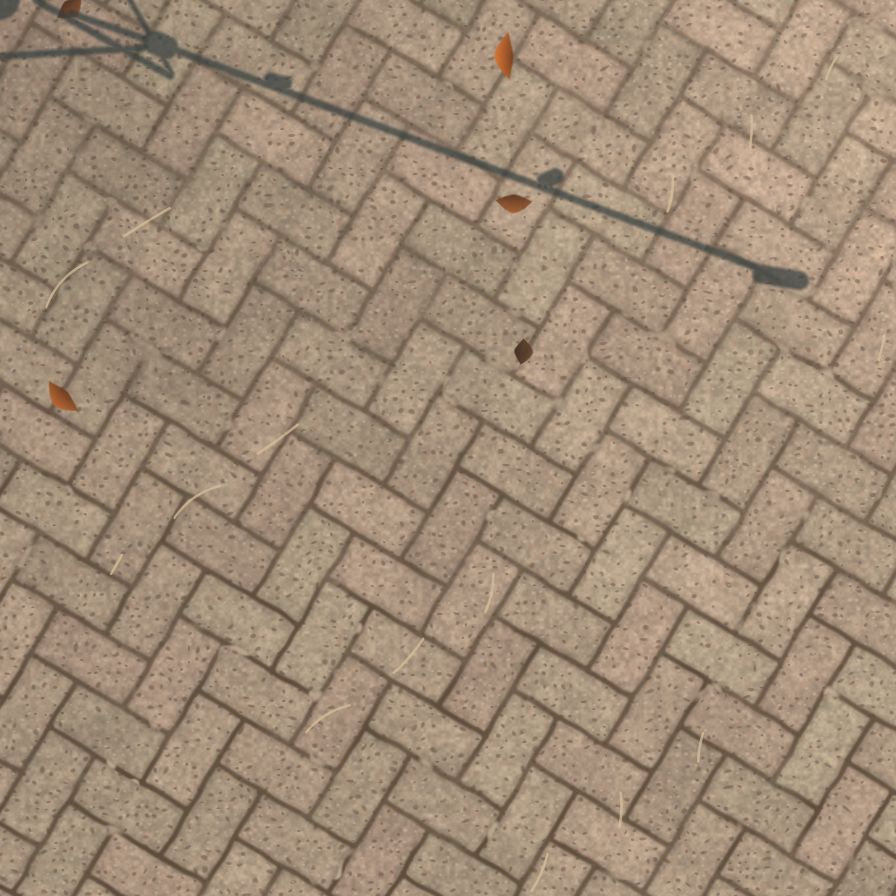
Give the GLSL for this texture, as a WebGL 1 fragment shader.

```glsl
precision highp float;
// Sunlit herringbone paving: 2:1 bricks on a turned grid, found from a cell's diagonal index.
// Each brick gets its own tint, pits and grain; joints fade toward the far (upper) side.
// A thin stand shadow, dry leaves and straw lie on top.
uniform vec2 u_resolution;

float hash(vec2 p) {
  vec3 q = fract(vec3(p.xyx) * 0.1031);
  q += dot(q, q.yzx + 33.33);
  return fract((q.x + q.y) * q.z);
}

float noise(vec2 p) {
  vec2 i = floor(p), f = fract(p);
  f = f * f * (3.0 - 2.0 * f);
  return mix(mix(hash(i), hash(i + vec2(1, 0)), f.x),
             mix(hash(i + vec2(0, 1)), hash(i + vec2(1, 1)), f.x), f.y);
}

float fbm(vec2 p) {
  float sum = 0.0, amp = 0.5;
  for (int i = 0; i < 4; i++) {
    sum += amp * noise(p);
    p = p * 2.03 + 7.1;
    amp *= 0.5;
  }
  return sum;
}

vec2 turn(vec2 p, float a) {
  return vec2(cos(a) * p.x + sin(a) * p.y, cos(a) * p.y - sin(a) * p.x);
}

// Distance to a straight rod of radius r
float rod(vec2 p, vec2 a, vec2 b, float r) {
  vec2 d = b - a;
  return length(p - a - d * clamp(dot(p - a, d) / dot(d, d), 0.0, 1.0)) - r;
}

// Small round marks, one at most per jittered cell
float dots(vec2 p, float density) {
  vec2 cell = floor(p);
  vec2 centre = 0.3 + 0.4 * vec2(hash(cell + 3.7), hash(cell + 19.3));
  float r = 0.12 + 0.16 * hash(cell + 41.0);
  float d = length((fract(p) - centre) * vec2(1.0, 1.25));
  return step(hash(cell + 71.0), density) * (1.0 - smoothstep(r * 0.5, r + 0.1, d));
}

// Brick under a grid point: xy = corner cell, z = 1 when it runs along x
vec3 herringbone(vec2 p) {
  vec2 cell = floor(p);
  float k = floor(mod(cell.x - cell.y + 0.5, 4.0));
  if (k < 2.0) return vec3(cell - vec2(k, 0), 1.0);
  return vec3(cell - vec2(0, 3.0 - k), 0.0);
}

float standShadow(vec2 uv) {
  float d = rod(uv, vec2(0.18, 0.95), vec2(0.87, 0.692), 0.0042);
  d = min(d, rod(uv, vec2(0.0, 0.937), vec2(0.18, 0.948), 0.004));
  d = min(d, rod(uv, vec2(0.04, 1.0), vec2(0.19, 0.915), 0.004));
  d = min(d, rod(uv, vec2(0.08, 0.985), vec2(0.18, 0.95), 0.004));
  d = min(d, rod(uv, vec2(0.145, 1.0), vec2(0.192, 0.918), 0.003));
  d = min(d, rod(uv, vec2(0.172, 0.953), vec2(0.186, 0.947), 0.013));
  d = min(d, rod(uv, vec2(0.302, 0.911), vec2(0.318, 0.907), 0.008));
  d = min(d, rod(uv, vec2(0.608, 0.798), vec2(0.62, 0.803), 0.009));
  d = min(d, rod(uv, vec2(0.85, 0.694), vec2(0.892, 0.687), 0.0105));
  d = min(d, length(uv - vec2(0.0, 1.0)) - 0.022);
  return 1.0 - smoothstep(-0.003, 0.003, d);
}

void main() {
  vec2 uv = gl_FragCoord.xy / u_resolution.y;
  vec2 drift = vec2(noise(uv * 45.0), noise(uv * 45.0 + 31.0)) - 0.5;

  // Brick grid, with y running down the canvas
  vec2 p = turn(vec2(uv.x - 0.4115, 0.4323 - uv.y), 0.539) / 0.0603 + vec2(1.0, 0.5);
  vec3 brick = herringbone(p);
  vec2 halfSize = mix(vec2(0.5, 1.0), vec2(1.0, 0.5), brick.z);
  vec2 d = abs(p + 0.055 * drift - brick.xy - halfSize) - halfSize + 0.1;
  float edge = 0.1 - length(max(d, 0.0)) - min(max(d.x, d.y), 0.0);

  // Brick faces: tint, blotches, grain and pits
  float tone = hash(brick.xy + 50.0);
  vec3 color = mix(vec3(0.68, 0.585, 0.505), vec3(0.665, 0.598, 0.505), hash(brick.xy + 90.0));
  color *= 0.955 + 0.09 * tone + 0.16 * (fbm(uv * 28.0) - 0.47);
  color *= 1.0 + 0.17 * (noise(uv * 190.0) - 0.5) + 0.1 * (noise(uv * 340.0) - 0.5);
  color = mix(color, vec3(0.42, 0.34, 0.28), 0.55 * dots(uv * 88.0 + drift, 0.5));
  color = mix(color, vec3(0.8, 0.72, 0.64), 0.45 * dots(uv * 105.0 + 17.0, 0.3));
  color = mix(color, vec3(0.72, 0.54, 0.44), 0.3 * dots(uv * 70.0 + 43.0, 0.3));
  color *= 1.0 - 0.1 * (1.0 - smoothstep(0.04, 0.17, edge));

  // Joints, uneven in depth, with some pale sand
  float wear = noise(uv * 22.0 + 5.0);
  float joint = 1.0 - smoothstep(0.01, 0.08, edge);
  joint *= mix(0.95, 0.5, smoothstep(0.15, 0.85, uv.y)) * (0.65 + 0.5 * wear);
  vec3 filling = mix(vec3(0.37, 0.3, 0.235), vec3(0.74, 0.66, 0.56), smoothstep(0.8, 0.95, noise(uv * 40.0 + 60.0)));
  color = mix(color, filling, min(joint, 1.0));

  // Sunlight grows to the right, strongest at the upper right
  vec2 c = uv - 0.5;
  color *= 1.0 + 0.12 * c.x + 0.2 * c.x * c.y + 0.03 * (fbm(uv * 5.0) - 0.47);

  // Curved straws, mostly along the joints
  for (int i = 0; i < 15; i++) {
    float n = float(i), size = 0.012 + 0.022 * fract(n * 0.37);
    vec2 q = turn(uv - fract(vec2(0.13, 0.37) + n * vec2(0.618, 0.414)), 1.05 + 0.5 * sin(n * 2.3));
    q.y += sin(n * 4.1) * 6.0 * (q.x * q.x - size * size);
    float straw = 1.0 - smoothstep(0.0006, 0.0022, rod(q, vec2(-size, 0), vec2(size, 0), 0.0));
    color = mix(color, vec3(0.84, 0.75, 0.6), straw * 0.75);
  }

  // Curled leaves on the upper part, orange turning brown
  for (int i = 0; i < 5; i++) {
    float n = float(i), size = 0.027 - 0.003 * n;
    vec2 at = vec2(fract(0.5625 + n * 0.5055), 1.0 - mod(0.0625 + n * 0.3825, 0.6));
    vec2 q = turn(uv - at, 1.6 + n * 0.75);
    q.y += 8.0 * q.x * q.x;
    float width = 0.011 * (1.0 - pow(min(abs(q.x) / size, 1.0), 1.5));
    float leaf = (1.0 - smoothstep(width - 0.002, width + 0.001, abs(q.y))) * step(abs(q.x), size);
    vec3 leafColor = mix(vec3(0.78, 0.4, 0.16), vec3(0.36, 0.24, 0.17), n / 4.0);
    color = mix(color, leafColor * (0.85 + 25.0 * q.y), leaf * 0.9);
  }

  color = mix(color, color * 0.25 + vec3(0.15, 0.18, 0.18), 0.93 * standShadow(uv));
  gl_FragColor = vec4(color, 1.0);
}
```
